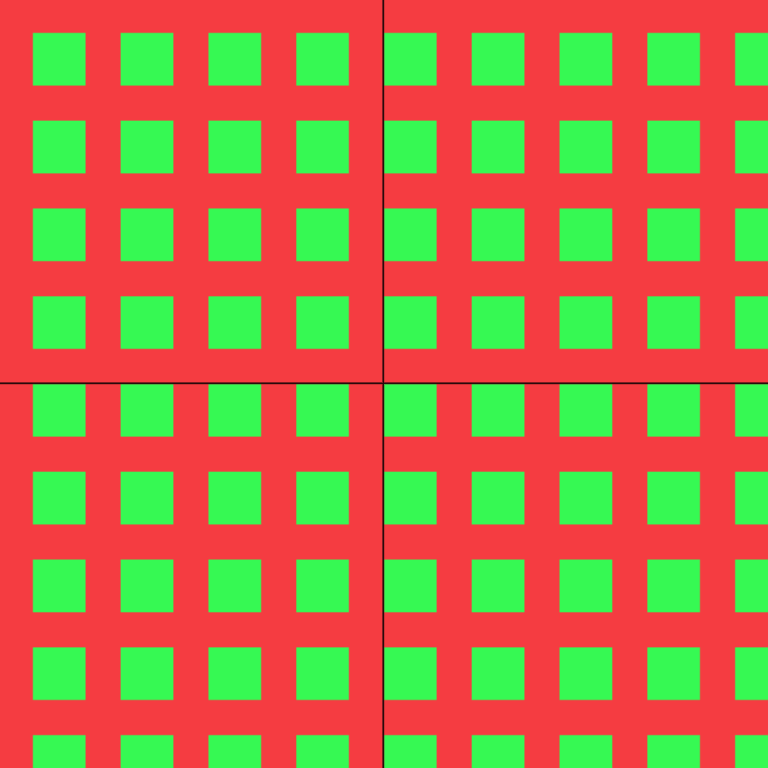
Reproduce this pattern procedurally as a three.js fragment shader.

```glsl
// Flat green squares on red, 8.75 repeats across and down, laid out from the centre,
// with a hairline black cross just left of and above the centre.
// Each shape is the product or maximum of smoothed bands along the two axes.
varying vec2 vUv;

// Coverage per axis from signed distance, positive inside, with a narrow soft edge.
vec2 coverage(vec2 inside) {
  return clamp(0.5 + inside * 512.0, 0.0, 1.0);
}

void main() {
  // Offset from the centre, running right and down.
  vec2 offset = vec2(vUv.x - 0.5, 0.5 - vUv.y);

  // Squares: each fills the first 0.6 of its cell.
  vec2 fromMiddle = abs(fract(offset * 8.75 + 0.2) - 0.5);
  vec2 band = coverage((0.3 - fromMiddle) / 8.75);
  vec3 color = mix(vec3(0.96, 0.235, 0.255), vec3(0.21, 0.975, 0.325), band.x * band.y);

  // Hairline cross, ending where the central squares begin.
  float halfWidth = 0.5 / 512.0;
  vec2 line = coverage(halfWidth - abs(offset + halfWidth));
  color = mix(color, vec3(0.0), max(line.x, line.y));

  gl_FragColor = vec4(color, 1.0);
}
```
